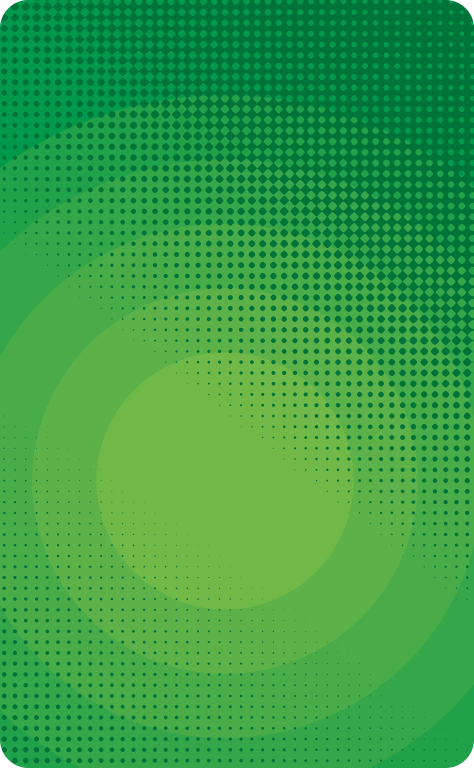
Write a Shadertoy shader that draws this background.

```glsl
// A green rounded card: concentric flat rings around a lime disc, overprinted
// with a dark halftone. A cosine screen is cut by two diagonal ink ramps, so
// dots grow into diamonds and then invert; each pixel is supersampled.

#define RING_CENTRE vec2(0.293, 0.3737)   // all lengths in canvas heights
#define RING_STEP   0.0837
#define DOT_PITCH   0.01402
#define DOT_ORIGIN  vec2(0.2158, 0.6546)  // centre of one dot
#define CORNER      0.037
#define SAMPLES     4
#define INK         vec3(0.0, 0.45, 0.22)
#define LIME        vec3(0.44, 0.72, 0.28)
#define LEAF        vec3(0.13, 0.63, 0.29)
#define EMERALD     vec3(0.01, 0.60, 0.30)

const float TAU = 6.2831853;

// Flat rings: a disc two steps wide, four bands, then the outer field
vec3 ringColour(vec2 p) {
    float band = max(floor(length(p - RING_CENTRE) / RING_STEP) - 1.0, 0.0);
    return band > 4.0 ? EMERALD : mix(LIME, LEAF, band / 4.0);
}

// Ink amount: 0 is bare, 0.5 is a checkerboard, 1 is solid
float inkAmount(vec2 p) {
    // Upper right: a steep ramp that eases once past the checkerboard
    float upper = p.y + 0.8 * p.x - 0.691;
    float upperInk = min(1.4 * upper, 0.5 + 0.8 * (upper - 0.357));
    // Lower left: a faint ramp towards the corner
    float lower = max(0.508 - 0.72 * p.x - p.y, 0.0);
    float lowerInk = 0.3 * pow(lower / 0.508, 1.5);
    return max(upperInk, lowerInk);
}

// Halftone: 1 inside the ink, 0 outside
float halftone(vec2 p) {
    vec2 wave = cos(TAU * (p - DOT_ORIGIN) / DOT_PITCH);
    float screen = 0.5 + 0.25 * (wave.x + wave.y);
    return step(1.0 - inkAmount(p), screen);
}

float roundedBox(vec2 p, vec2 halfSize, float radius) {
    vec2 q = abs(p) - halfSize + radius;
    return length(max(q, 0.0)) + min(max(q.x, q.y), 0.0) - radius;
}

void mainImage(out vec4 fragColor, in vec2 fragCoord) {
    // Average a grid of samples to smooth rings and dots alike
    vec3 colour = vec3(0.0);
    for (int j = 0; j < SAMPLES; j++) {
        for (int i = 0; i < SAMPLES; i++) {
            vec2 offset = (vec2(i, j) + 0.5) / float(SAMPLES) - 0.5;
            vec2 p = (fragCoord + offset) / iResolution.y;
            colour += mix(ringColour(p), INK, halftone(p));
        }
    }
    colour /= float(SAMPLES * SAMPLES);

    // White outside the rounded corners
    vec2 halfSize = 0.5 * iResolution.xy / iResolution.y;
    float edge = roundedBox(fragCoord / iResolution.y - halfSize, halfSize, CORNER);
    float outside = clamp(edge * iResolution.y + 0.5, 0.0, 1.0);
    fragColor = vec4(mix(colour, vec3(1.0), outside), 1.0);
}
```
